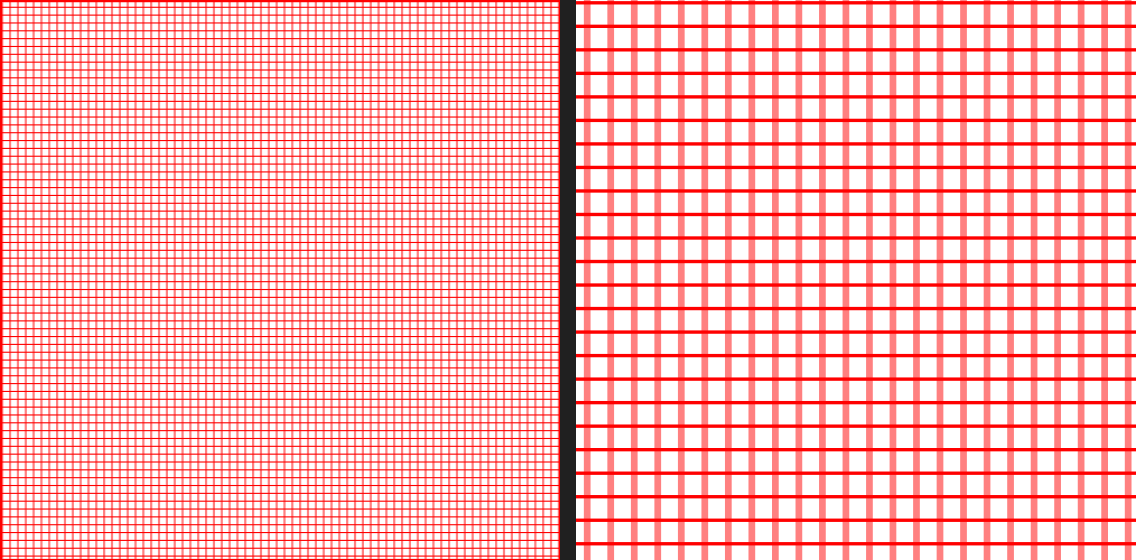
Left: the whole. Right: its middle third, enlarged.
Write a Shadertoy shader that draws this pattern.

```glsl
const vec3 PAPER = vec3(1.0);
const vec3 INK = vec3(1.0, 0.0, 0.0);
const vec3 PALE_INK = vec3(1.0, 0.5, 0.5);

// Lengths below are in steps; the canvas spans STEPS of them each way.
const float STEPS = 500.0;
const float PITCH = 7.0;          // spacing of the lines, about 71.4 per side
const float COLUMN_START = 1.0;   // from the left edge
const float ROW_START = 6.0;      // from the top edge
const float COLUMN_WIDTH = 2.0;
const float ROW_WIDTH = 1.0;
const vec2 BORDER_NEAR = vec2(2.0, 2.0);  // left, top
const vec2 BORDER_FAR = vec2(1.0, 1.0);   // right, bottom

// Share of a pixel of the given size, centred on x, inside the span a..b
float spanCoverage(float x, float a, float b, float pixel) {
    float overlap = min(x + 0.5 * pixel, b) - max(x - 0.5 * pixel, a);
    return clamp(overlap / pixel, 0.0, 1.0);
}

// Evenly spaced lines, measured from the middle of the closest one
float ruledLines(float x, float start, float width, float pixel) {
    float middle = start + 0.5 * width;
    float offset = mod(x - middle + 0.5 * PITCH, PITCH) - 0.5 * PITCH;
    return spanCoverage(offset, -0.5 * width, 0.5 * width, pixel);
}

// Solid frame along the two ends of one axis
float frameEnds(float x, float nearWidth, float farWidth, float pixel) {
    return max(spanCoverage(x, -STEPS, nearWidth, pixel),
               spanCoverage(x, STEPS - farWidth, 2.0 * STEPS, pixel));
}

void mainImage(out vec4 fragColor, in vec2 fragCoord) {
    vec2 uv = fragCoord / iResolution.xy;
    vec2 pos = vec2(uv.x, 1.0 - uv.y) * STEPS;
    vec2 pixel = STEPS / iResolution.xy;

    // Pale columns lie under the solid rows
    float columns = ruledLines(pos.x, COLUMN_START, COLUMN_WIDTH, pixel.x);
    float rows = ruledLines(pos.y, ROW_START, ROW_WIDTH, pixel.y);
    vec3 color = mix(PAPER, PALE_INK, columns);
    color = mix(color, INK, rows);

    // Frame
    float frame = max(frameEnds(pos.x, BORDER_NEAR.x, BORDER_FAR.x, pixel.x),
                      frameEnds(pos.y, BORDER_NEAR.y, BORDER_FAR.y, pixel.y));
    color = mix(color, INK, frame);

    fragColor = vec4(color, 1.0);
}
```
